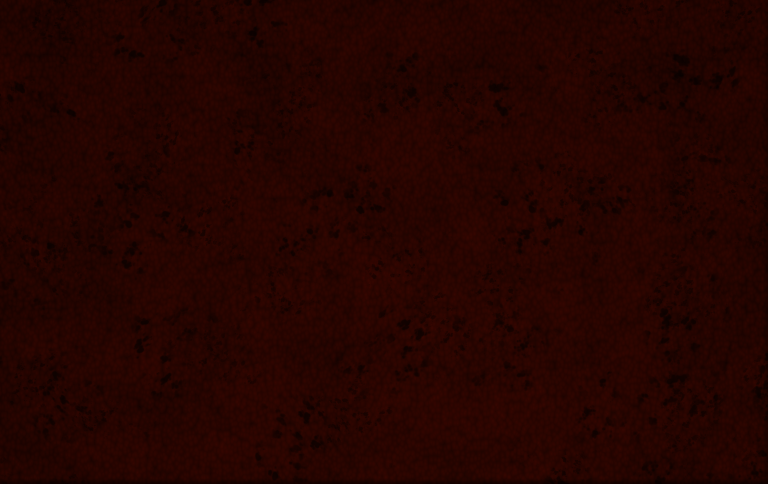
Give the GLSL for this texture, as a Shadertoy shader.

```glsl
// Dark red, worn plaster-like surface: a broad dim glow, soft mottling,
// fine upright grain and clusters of ragged near-black stains.
// Every layer is built from cellular noise, bent by a few layered sines.

const vec3 RED_TINT = vec3(1.0, 0.11, 0.004);
const float SHADE_RED = 0.118;    // red level far from the glow
const float GLOW_RED = 0.043;     // red added at the glow centre
const float CELL_MEAN = 0.46;     // average of the cellular distance

vec2 hash2(vec2 cell) {
    vec3 p = fract(cell.xyx * vec3(0.1031, 0.1030, 0.0973));
    p += dot(p, p.yzx + 33.33);
    return fract((p.xx + p.yz) * p.zy);
}

// Distance to the nearest scattered point, one point per unit cell
float cellular(vec2 p) {
    vec2 cell = floor(p);
    vec2 local = fract(p);
    float nearest = 4.0;
    for (int y = -1; y <= 1; y++) {
        for (int x = -1; x <= 1; x++) {
            vec2 offset = vec2(x, y);
            vec2 toPoint = offset + hash2(cell + offset) - local;
            nearest = min(nearest, dot(toPoint, toPoint));
        }
    }
    return sqrt(nearest);
}

// Octaves of cellular noise, centred on zero; positive near the points
float cellLayers(vec2 p, int octaves) {
    mat2 turn = mat2(0.8, 0.6, -0.6, 0.8);
    float sum = 0.0, total = 0.0, weight = 1.0;
    for (int i = 0; i < octaves; i++) {
        sum += weight * (CELL_MEAN - cellular(p));
        total += weight;
        weight *= 0.6;
        p = turn * p * 2.1 + 17.3;
    }
    return sum / total;
}

// Layered sines that bend straight cell borders
vec2 bend(vec2 p, float amount) {
    vec2 shift = vec2(0.0);
    float scale = 1.0;
    for (int i = 0; i < 3; i++) {
        shift += sin(p.yx * scale * vec2(9.0, 11.0) + shift.yx * 2.0 + float(i)) / scale;
        scale *= 2.3;
    }
    return p + amount * shift;
}

float glow(vec2 p, vec2 centre, float radius) {
    vec2 d = (p - centre) / radius;
    return exp(-dot(d, d));
}

// Ragged dark spots, kept to loose clusters
float stains(vec2 p, float density, float spread) {
    float cluster = smoothstep(0.02, 0.24, cellLayers(p * 4.5 + 5.7, 3) + spread);
    float blots = cellLayers(bend(p, 0.012) * density, 3);
    return cluster * smoothstep(0.06, 0.25, blots);
}

void mainImage(out vec4 fragColor, in vec2 fragCoord) {
    vec2 uv = fragCoord / iResolution.y;
    float width = iResolution.x / iResolution.y;

    // Broad light, strongest low in the middle
    float red = SHADE_RED + GLOW_RED * glow(uv, vec2(0.54 * width, 0.22), 0.9);

    // Soft mottling and fine, slightly upright grain
    red += 0.07 * cellLayers(bend(uv, 0.03) * 7.0, 4);
    red += 0.036 * (CELL_MEAN - cellular(uv * vec2(62.0, 44.0) + 3.1));
    red += 0.058 * (CELL_MEAN - cellular(uv * vec2(122.0, 88.0)));

    // Stains, a little denser towards the right side
    float rightSide = smoothstep(0.75, 1.0, uv.x / width);
    float stain = stains(uv, 24.0, 0.05 * rightSide);
    stain = max(stain, 0.7 * stains(uv + 8.4, 42.0, 0.07 * rightSide));
    red *= 1.0 - 0.6 * stain;

    // Thin shaded rim along the bottom and right
    red *= mix(0.55, 1.0, smoothstep(0.0, 0.014, uv.y));
    red *= mix(0.75, 1.0, smoothstep(0.0, 0.012, width - uv.x));

    fragColor = vec4(max(red, 0.0) * RED_TINT, 1.0);
}
```
